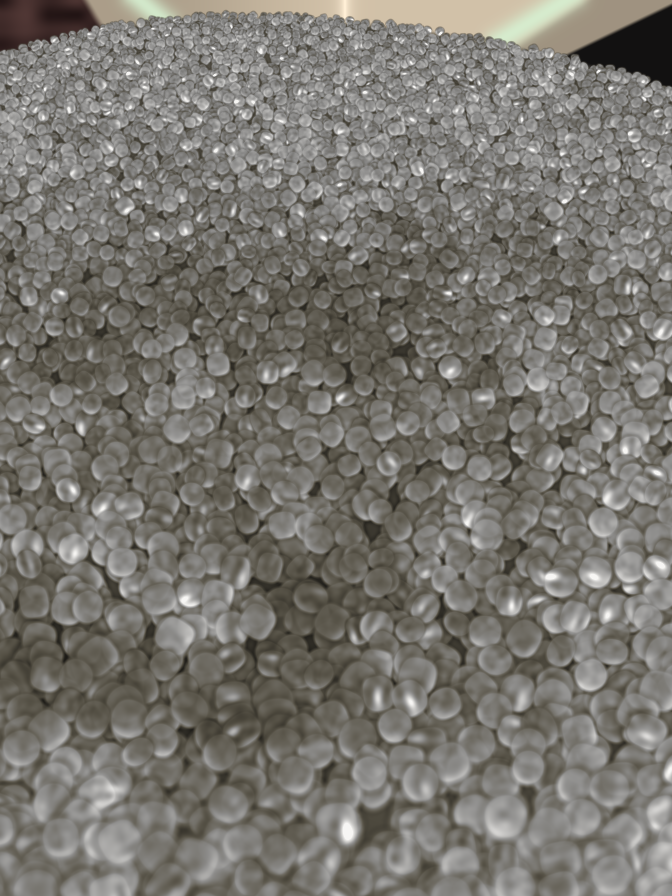
Give the GLSL for this texture, as a Shadertoy shader.

```glsl
// A heap of translucent plastic pellets receding toward a dim, lit ceiling.
// Rows of jittered cells shrink with distance; two layers of rounded discs are
// painted far to near with contact shadows, bright rims and soft glints.

const float HORIZON = 1.195;      // height at which pellets shrink to nothing
const float SHRINK = 0.041;       // cell width per unit of distance to horizon
const float ROW_STEP = 0.53;      // row spacing in cell widths
const float TOP_SHARE = 0.56;     // share of cells filled in the upper layer
const float SHADOW = 0.20;        // strength of contact shadows
const float RIM = 0.23;           // strength of the refracted rim
const float GLINT = 0.62;         // strength of the bright spots
const float GAP_TONE = 0.27;      // tone seen between the pellets
const vec3 WARM = vec3(1.0, 0.945, 0.80);
const vec3 NEUTRAL = vec3(1.0, 0.995, 0.985);
const vec3 CEILING = vec3(0.76, 0.70, 0.61);
const vec3 COVE_LIGHT = vec3(0.84, 0.94, 0.82);

// Brightly lit clumps: position and radius
const vec3 CLUMPS[9] = vec3[9](
    vec3(0.09, 0.40, 0.06), vec3(0.09, 0.12, 0.06), vec3(0.41, 0.11, 0.05),
    vec3(0.50, 0.55, 0.04), vec3(0.19, 0.59, 0.04), vec3(0.61, 0.58, 0.04),
    vec3(0.05, 0.51, 0.03), vec3(0.50, 0.38, 0.05), vec3(0.21, 0.31, 0.04));

vec4 hash4(vec3 p) {
    vec4 h = fract(p.xyzx * vec4(0.1031, 0.1030, 0.0973, 0.1099));
    h += dot(h, h.wzxy + 33.33);
    return fract((h.xxyz + h.yzzw) * h.zywx);
}

float noise(vec2 p) {
    vec2 i = floor(p), f = fract(p);
    f = f * f * (3.0 - 2.0 * f);
    float a = hash4(vec3(i, 7.0)).x, b = hash4(vec3(i + vec2(1, 0), 7.0)).x;
    float c = hash4(vec3(i + vec2(0, 1), 7.0)).x, d = hash4(vec3(i + 1.0, 7.0)).x;
    return mix(mix(a, b, f.x), mix(c, d, f.x), f.y);
}

float segment(vec2 p, vec2 a, vec2 b) {
    vec2 ab = b - a;
    return length(p - a - ab * clamp(dot(p - a, ab) / dot(ab, ab), 0.0, 1.0));
}

float blob(vec2 p, vec2 center, vec2 size) {
    vec2 q = (p - center) / size;
    return exp(-dot(q, q));
}

float heapTop(float x) {
    float d = x - 0.26;
    return 0.984 - d * d * (d < 0.0 ? 0.67 : 0.34);
}

// Ceiling with two cove lights, framed by dark walls
vec3 room(vec2 p) {
    vec3 c = CEILING * (0.88 + 0.2 * smoothstep(0.15, 0.4, p.x));
    c = mix(c, CEILING * 0.82, smoothstep(0.0, 0.025, p.x - 0.64 - 1.5 * (p.y - 1.0)));
    float right = segment(p, vec2(0.64, 1.005), vec2(0.555, 0.953));
    float left = segment(p, vec2(0.15, 1.005), vec2(0.185, 0.975));
    float lamp = segment(p, vec2(0.385, 1.0), vec2(0.385, 0.974));
    c = mix(c, COVE_LIGHT, 0.9 * exp(-pow(min(left, right) / 0.014, 2.0)));
    c += 0.2 * exp(-lamp / 0.006);
    float wall = 0.995 + (p.x - 0.75) * 0.48 - p.y;
    c = mix(c, vec3(0.07, 0.065, 0.065), smoothstep(-0.003, 0.003, wall) * step(0.55, p.x));
    vec3 curtain = mix(vec3(0.12, 0.07, 0.07), vec3(0.32, 0.22, 0.21), noise(p * vec2(35, 60)));
    return mix(c, curtain, smoothstep(0.006, -0.006, p.x - 0.095 - 0.6 * (1.0 - p.y)));
}

// Broad light and dark areas across the heap
float ambient(vec2 p) {
    float light = 0.91 + 0.10 * (noise(p * 6.0 + 3.0) - 0.5) + 0.16 * (noise(p * 15.0) - 0.5);
    light += 0.22 * smoothstep(0.66, 0.92, p.y) + 0.16 * smoothstep(0.2, 0.03, p.y);
    light += 0.17 * smoothstep(0.45, 0.75, p.x) * smoothstep(0.85, 0.5, p.y);
    for (int i = 0; i < 9; i++) light += 0.18 * blob(p, CLUMPS[i].xy, CLUMPS[i].zz);
    light -= 0.08 * blob(p, vec2(0.33, 0.60), vec2(0.26, 0.08));
    light -= 0.20 * blob(p, vec2(0.34, 0.31), vec2(0.06, 0.08));
    light -= 0.18 * blob(p, vec2(0.28, 0.18), vec2(0.05, 0.09));
    return light - 0.16 * blob(p, vec2(0.06, 0.24), vec2(0.13, 0.06));
}

// Tone inside one pellet: u is upright, q is turned along its own axes
float pelletTone(vec2 u, vec2 q, float d, vec4 h, vec4 k, float far) {
    float tone = mix(0.43, 0.58, h.z) - 0.04 * u.y;
    float lean = (k.x - 0.5) * 3.0 - 1.5708;
    float facing = dot(u, vec2(cos(lean), sin(lean)));
    tone += RIM * (1.0 - 0.25 * far) * smoothstep(0.4, 0.9, d) * max(facing, 0.0);
    tone -= 0.07 * smoothstep(0.86, 1.0, d) + 0.05 * smoothstep(0.75, 0.0, d);
    tone += 0.05 * step(0.7, k.y) * sin(q.y * 6.0 + q.x * 2.0 + k.z * 6.0);
    tone += 0.14 * (noise(q * 2.2 + k.xy * 50.0) - 0.5);
    vec2 spot = (q - (k.zw - 0.5) * 1.1) * vec2(2.2, 3.8);
    return tone + GLINT * (pow(k.y, 5.0) + 0.25 * far * k.w * k.w) * exp(-dot(spot, spot));
}

void mainImage(out vec4 fragColor, in vec2 fragCoord) {
    vec2 p = fragCoord / iResolution.y;
    float pixel = 1.0 / iResolution.y;
    float far = smoothstep(0.5, 0.95, p.y);
    float blur = 0.06 + 0.26 * smoothstep(0.22, 0.0, p.y);
    float tone = GAP_TONE;
    float cover = smoothstep(0.004, -0.004, p.y - heapTop(p.x) + 0.004);
    float row = floor(-log(1.0 - p.y / HORIZON) / (SHRINK * ROW_STEP));

    for (int layer = 0; layer < 2; layer++)
    for (int r = 3; r >= -3; r--) {
        float j = row + float(r);
        float cell = SHRINK * HORIZON * exp(-SHRINK * ROW_STEP * (j + 0.5));
        float rowY = HORIZON - cell / SHRINK;
        float shift = hash4(vec3(j + 40.0, float(layer), 3.0)).x * 9.0;
        float column = floor(p.x / cell + shift);
        for (int n = -1; n <= 1; n++) {
            float i = column + float(n);
            vec3 id = vec3(i + 20.0, j + 60.0, float(layer) * 17.0 + 5.0);
            vec4 h = hash4(id), k = hash4(id + 71.0);
            if (layer == 1 && h.w > TOP_SHARE) continue;
            vec2 center = vec2((i + 0.5 - shift + (h.x - 0.5) * 0.7) * cell,
                               rowY + (h.y - 0.5) * cell * ROW_STEP);
            if (center.y > heapTop(center.x)) continue;

            // Rounded outline, from disc to short barrel
            float radius = cell * mix(0.45, 0.58, k.w);
            vec2 u = (p - center) / radius;
            float turn = k.z * 6.2832, cs = cos(turn), sn = sin(turn);
            vec2 q = vec2(cs * u.x + sn * u.y, cs * u.y - sn * u.x);
            q.y /= mix(0.74, 1.0, sqrt(h.z));
            float power = mix(2.0, 3.2, k.x * k.x);
            float d = pow(pow(abs(q.x), power) + pow(abs(q.y), power), 1.0 / power);

            // Contact shadow, then the translucent body
            tone *= 1.0 - SHADOW * smoothstep(1.42, 0.92, d);
            float edge = blur + pixel / radius;
            float body = smoothstep(1.0 + edge, 1.0 - edge, d);
            float shade = pelletTone(u, q, d, h, k, far) + 0.03 * float(layer);
            tone = mix(tone, shade, body * mix(0.74, 0.95, k.y));
            cover = max(cover, body);
        }
    }

    tone = clamp(tone * ambient(p), 0.0, 0.97);
    vec3 pellets = tone * mix(WARM, NEUTRAL, smoothstep(0.28, 0.58, tone + 0.05 * far));
    fragColor = vec4(mix(room(p), pellets, cover), 1.0);
}
```
